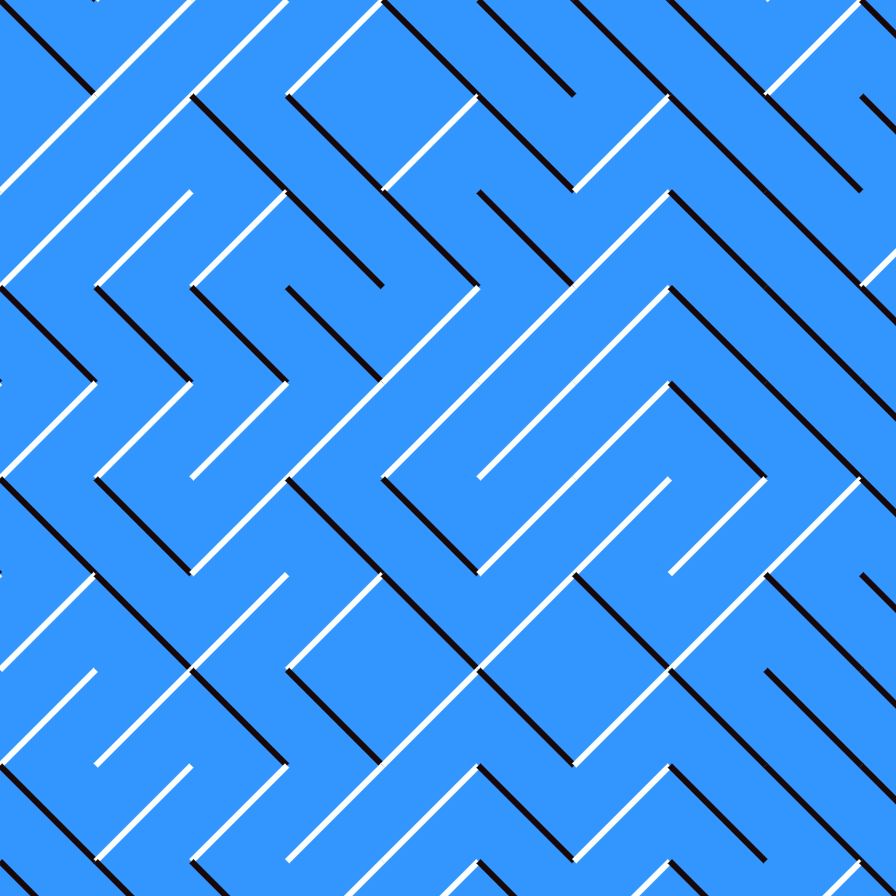
This pattern is drawn by a Shadertoy shader. Its source:

```glsl
// Diagonal maze: a square grid where every cell holds one diagonal stroke,
// white when rising and near-black when falling, chosen by a hash per cell.
// Strokes are rotated boxes; neighbour cells are visited so ends stay smooth.

const float CELL_SIZE    = 0.1068;  // cell side, in canvas heights
const float STROKE_WIDTH = 0.063;   // stroke width, in cells
const float RISING_SHARE = 0.5;     // chance of a rising stroke
const float EDGE_PIXELS  = 0.75;    // half width of the soft edge
const float SEED         = 17.0;

const vec3 GROUND  = vec3(0.20, 0.59, 1.00);
const vec3 RISING  = vec3(0.99, 1.00, 0.99);
const vec3 FALLING = vec3(0.09, 0.03, 0.04);

float hash(vec2 p) {
    vec3 q = fract(vec3(p.xyx + SEED) * vec3(0.1031, 0.1030, 0.0973));
    q += dot(q, q.yzx + 33.33);
    return fract((q.x + q.y) * q.z);
}

// Signed distance to a box centred on the origin
float boxDistance(vec2 p, vec2 halfSize) {
    vec2 d = abs(p) - halfSize;
    return length(max(d, 0.0)) + min(max(d.x, d.y), 0.0);
}

void mainImage(out vec4 fragColor, in vec2 fragCoord) {
    // Grid anchored at the top left corner, y pointing up
    vec2 p = (fragCoord - vec2(0.0, iResolution.y)) / (iResolution.y * CELL_SIZE);
    float edge = EDGE_PIXELS / (iResolution.y * CELL_SIZE);
    vec2 halfStroke = vec2(sqrt(0.5), 0.5 * STROKE_WIDTH);
    vec2 home = floor(p);
    vec3 color = GROUND;

    for (int y = 1; y >= -1; y--) {
        for (int x = -1; x <= 1; x++) {
            vec2 cell = home + vec2(x, y);
            vec2 q = p - cell - 0.5;
            bool rising = hash(cell) < RISING_SHARE;

            // Axes along and across the diagonal
            vec2 along = vec2(1.0, rising ? 1.0 : -1.0) * sqrt(0.5);
            vec2 local = vec2(dot(q, along), dot(q, vec2(-along.y, along.x)));

            float cover = 1.0 - smoothstep(-edge, edge, boxDistance(local, halfStroke));
            color = mix(color, rising ? RISING : FALLING, cover);
        }
    }
    fragColor = vec4(color, 1.0);
}
```
